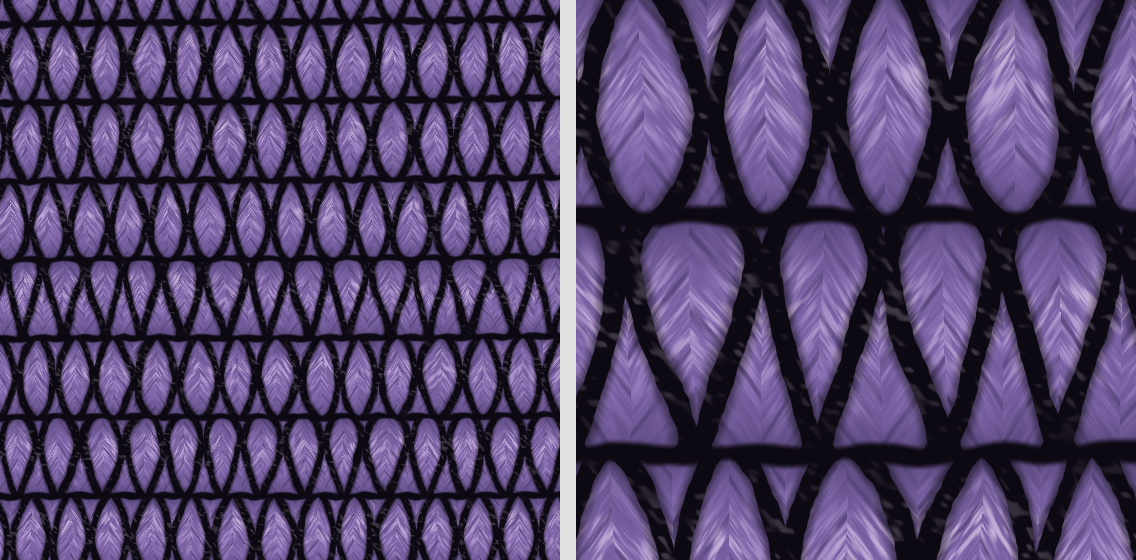
Left: the whole. Right: its middle third, enlarged.
A Shadertoy shader for this texture:

```glsl
const float ROW_PITCH = 0.1411;
const float ROW_START = 0.1146;
const float LEAF_PITCH = 0.0727;

const vec3 INK = vec3(0.05, 0.035, 0.07);
const vec3 GLINT = vec3(0.30, 0.26, 0.32);
const vec3 DEEP = vec3(0.18, 0.14, 0.28);
const vec3 VIOLET = vec3(0.50, 0.40, 0.67);
const vec3 SHEEN = vec3(0.78, 0.69, 0.85);

// Per cord, bottom to top: sideways phase and angle where strands meet
const float LEAF_PHASE[8] = float[8](0.72, 0.48, 0.84, 0.54, 0.18, 0.64, 0.64, 0.62);
const float MEET_ANGLE[8] = float[8](-0.10, 0.30, 0.02, 0.75, -0.20, 0.0, -0.05, 0.1);

float hash(vec2 p) {
    vec3 a = fract(vec3(p.xyx) * 0.1031);
    a += dot(a, a.yzx + 33.33);
    return fract((a.x + a.y) * a.z);
}

float noise(vec2 p) {
    vec2 i = floor(p), f = fract(p);
    f = f * f * (3.0 - 2.0 * f);
    return mix(mix(hash(i), hash(i + vec2(1, 0)), f.x),
               mix(hash(i + vec2(0, 1)), hash(i + vec2(1, 1)), f.x), f.y);
}

// Distance of a strand from its leaf centre, in leaf pitches
float strandOffset(float angle, float meet) {
    float t = abs(angle - meet) / 1.75;
    t = abs(mod(t + 1.0, 2.0) - 1.0);
    return mix(0.455, 0.04, mix(t, smoothstep(0.0, 1.0, t), 0.6));
}

// Braided yarn: chevron plaits, fine fibres and a broken satin highlight
vec3 yarnColor(float q, float height, float angle, vec2 seed) {
    float side = step(0.0, q);
    float across = height * 1.5 + abs(q) * 2.2 + side * 0.5 + 0.3 * hash(seed);
    float along = abs(q) * 2.5 - height * 0.8;
    vec2 offset = seed * 17.0 + side * 41.0;
    float fibre = noise(vec2(across * 11.0, along * 2.0) + offset);
    float fine = noise(vec2(across * 25.0, along * 4.0) + offset + 9.0);
    float patchy = noise(vec2(q * 4.0, height * 2.5) + seed * 7.3);

    float seam = abs(fract(across) - 0.5);
    float plait = 1.0 - 0.35 * smoothstep(0.40, 0.5, seam);
    float light = (0.30 + 0.70 * cos(angle)) * plait * (0.82 + 0.22 * fibre + 0.14 * fine);
    vec3 col = mix(DEEP, VIOLET, clamp(light, 0.0, 1.12));

    float band = (angle - 0.12 - 0.6 * (patchy - 0.5)) / 0.50;
    float sheen = exp(-band * band) * smoothstep(0.35, 0.85, 0.55 * fibre + 0.45 * fine);
    return mix(col, SHEEN, sheen * (0.5 + 0.6 * patchy) * plait);
}

// Dark thread with small glints on its twisted filaments
vec3 threadColor(vec2 p, float angle) {
    float twist = noise(vec2(p.x * 15.0 + p.y * 9.0, p.y * 14.0));
    float glint = smoothstep(0.58, 0.95, twist) * pow(max(cos(angle - 0.1), 0.0), 2.0);
    return mix(INK, GLINT, glint * 0.8);
}

void mainImage(out vec4 fragColor, in vec2 fragCoord) {
    vec2 uv = fragCoord / iResolution.xy;
    float pixel = 1.0 / (iResolution.y * LEAF_PITCH);

    // Cord layout, with a slight tilt and uneven edges
    float y = uv.y - 0.010 * (uv.x - 0.5) * uv.y;
    y += 0.003 * (noise(vec2(uv.x * 9.0, 3.0)) - 0.5);
    float level = (y - ROW_START) / ROW_PITCH;
    float row = floor(level);
    int index = clamp(int(row) + 1, 0, 7);
    float height = fract(level) * 2.0 - 1.0;
    float angle = asin(clamp(height * 0.98, -1.0, 1.0));

    // Leaf layout, with irregular spacing and lean
    float u = uv.x / LEAF_PITCH - LEAF_PHASE[index] + 0.5;
    u += 0.16 * (noise(vec2(u * 0.8, row * 7.0 + 20.0)) - 0.5);
    u += 0.10 * (noise(vec2(u * 1.7, height * 1.5 + row * 13.0 + 50.0)) - 0.5);
    float q = fract(u) - 0.5;
    vec2 seed = vec2(floor(u), row) + 30.0;
    vec2 p = vec2(u, height) + vec2(40.0, row * 5.0 + 60.0);

    // Distance to the nearest strand, corrected for its slope
    float meet = MEET_ANGLE[index] + 0.25 * (noise(vec2(u * 0.5, row * 3.0 + 80.0)) - 0.5);
    float slope = 0.27 / max(cos(angle), 0.25);
    float d = abs(abs(q) - strandOffset(angle, meet)) / sqrt(1.0 + slope * slope);
    float width = 0.082 + 0.035 * (noise(p * vec2(5.0, 4.0)) - 0.5);
    width += 0.014 * (noise(p * vec2(19.0, 15.0)) - 0.5);

    // Yarn, contact shadow and thread
    vec3 col = yarnColor(q, height, angle, seed);
    col *= mix(0.55, 1.0, smoothstep(width - 0.01, width + 0.09, d));
    float thread = 1.0 - smoothstep(width - pixel * 0.8, width + pixel * 0.8, d);
    col = mix(col, threadColor(p, angle), thread);

    // Dark groove between cords, scalloped by the leaves
    float edge = 0.945 + 0.03 * cos(6.28318 * q) + 0.03 * (noise(p * vec2(6.0, 0.5)) - 0.5);
    float groove = smoothstep(edge - 0.05, edge + 0.02, abs(height));
    col = mix(col, INK, groove);

    fragColor = vec4(col, 1.0);
}
```
